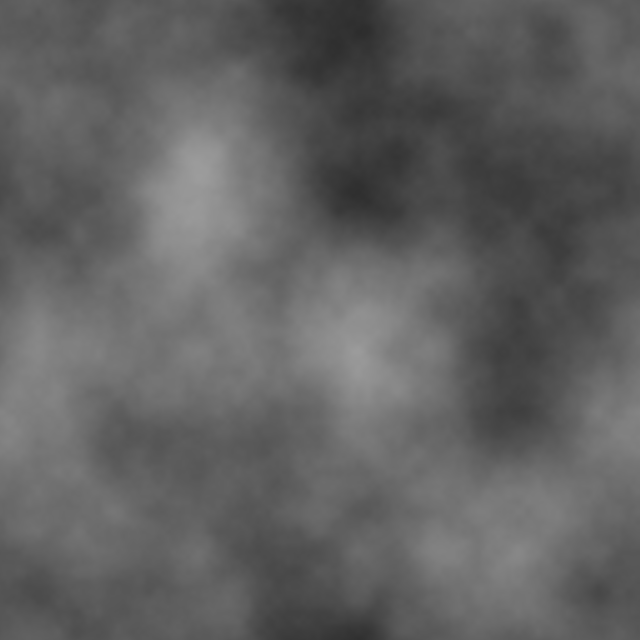
This texture is drawn by a WebGL 2 fragment shader. Its source:

```glsl
#version 300 es
precision highp float;
precision highp int;
// Soft grey cloud cover: octaves of wrapping value noise, each twice as fine
// and half as strong as the last. Lattice values are a shuffle of evenly spaced
// levels, so every octave keeps an exact mean; whole cell counts make it tile.

uniform vec2 u_resolution;
out vec4 fragColor;

const int   BASE_BITS  = 2;                // coarsest octave has 2^BASE_BITS cells per side
const int   OCTAVES    = 6;
const float GAIN       = 0.5;              // strength ratio between octaves
const float MEAN_GREY  = 0.381;
const float CONTRAST   = 0.295;
const vec2  DRIFT      = vec2(0.06, 0.70); // placement of the clouds on the canvas
const uint  MULTIPLIER = 747796405u;
const uint  FIRST_SEED = 7u;
const uint  SEED_STEP  = 1234u;
const int   ROUNDS     = 4;

// Reversible shuffle of the lattice cells, giving evenly spread levels in -0.5..0.5
float latticeLevel(ivec2 cell, int bits, uint seed) {
    int wrap = (1 << bits) - 1;
    uint mask = (1u << (2 * bits)) - 1u;
    cell &= ivec2(wrap);
    uint x = uint((cell.y << bits) + cell.x);
    for (int i = 0; i < ROUNDS; i++) {
        x = (x * MULTIPLIER + seed) & mask;
        x ^= x >> bits;
    }
    return float(x) / float(mask) - 0.5;
}

// Smoothly blended lattice levels, periodic over the unit square
float tiledNoise(vec2 uv, int bits, uint seed) {
    vec2 p = uv * float(1 << bits);
    ivec2 cell = ivec2(floor(p));
    vec2 blend = smoothstep(0.0, 1.0, fract(p));
    float bottom = mix(latticeLevel(cell, bits, seed),
                       latticeLevel(cell + ivec2(1, 0), bits, seed), blend.x);
    float top = mix(latticeLevel(cell + ivec2(0, 1), bits, seed),
                    latticeLevel(cell + ivec2(1, 1), bits, seed), blend.x);
    return mix(bottom, top, blend.y);
}

// Sum of octaves, coarse to fine
float clouds(vec2 uv) {
    float sum = 0.0;
    float strength = 1.0;
    uint seed = FIRST_SEED;
    for (int octave = 0; octave < OCTAVES; octave++) {
        sum += strength * tiledNoise(uv, BASE_BITS + octave, seed);
        strength *= GAIN;
        seed += SEED_STEP;
    }
    return sum;
}

void main() {
    vec2 uv = gl_FragCoord.xy / u_resolution;
    float grey = MEAN_GREY + CONTRAST * clouds(uv - DRIFT);
    fragColor = vec4(vec3(grey), 1.0);
}
```
